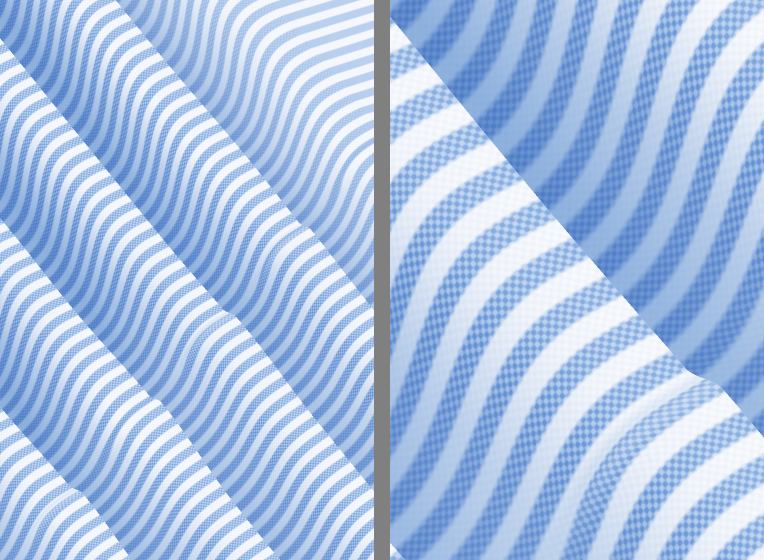
Left: the whole. Right: its middle third, enlarged.
A Shadertoy shader for this texture:

```glsl
// Striped woven cloth lying in soft diagonal folds. Each fold is a band with
// its own across/along coordinates; stripes are level lines of the along axis
// bent by the fold's S-shaped profile, with a checked weave and fold shading.

#define FOLD_SPACING 0.326   // vertical distance between fold edges
#define FOLD_OFFSET 0.065    // where the first edge meets the left side
#define FOLD_SLOPE 1.22      // steepness of the fold edges
#define STRIPE_STEP 0.0300   // stripe period measured along a fold
#define BLUE_SHARE 0.50      // part of the period that is blue
#define WEAVE_SIZE 0.0032    // size of one thread crossing
#define BEND 0.5             // strength of the stripe curvature
#define PUCKER 0.014         // outward jog of the edges at the seam
#define CREST_GLOW 0.2       // lightening of the fold crests

const vec3 WHITE_CLOTH = vec3(0.965, 0.975, 0.995);
const vec3 BLUE_THREAD = vec3(0.42, 0.60, 0.85);
const vec3 PALE_THREAD = vec3(0.73, 0.825, 0.94);
const vec3 SHADOW_TINT = vec3(0.72, 0.81, 0.92);

float hash(vec2 p) {
    vec3 q = fract(vec3(p.xyx) * 0.1031);
    q += dot(q, q.yzx + 33.33);
    return fract((q.x + q.y) * q.z);
}

float noise(vec2 p) {
    vec2 i = floor(p), f = fract(p);
    f = f * f * (3.0 - 2.0 * f);
    return mix(mix(hash(i), hash(i + vec2(1, 0)), f.x),
               mix(hash(i + vec2(0, 1)), hash(i + vec2(1, 1)), f.x), f.y);
}

// Alternating over/under threads, from 0 to 1
float weave(vec2 p) {
    vec2 wave = sin(p * 3.14159 / WEAVE_SIZE);
    return smoothstep(-0.7, 0.7, wave.x * wave.y);
}

vec3 cloth(vec2 p, float pixel) {
    float slant = length(vec2(1.0, FOLD_SLOPE));
    float down = 1.0 - p.y;

    // Fold coordinates: along the edge and across it
    float along = (p.x + FOLD_SLOPE * down) / slant;
    float across = down - FOLD_SLOPE * p.x - FOLD_OFFSET;
    across += 0.022 * (noise(p * 3.5 + 7.0) - 0.5);

    // Edges bulge outward just past the seam
    float pastSeam = along - 0.68 - 0.035 * across / FOLD_SPACING;
    across += PUCKER * smoothstep(0.0, 0.025, pastSeam)
                     * (1.0 - smoothstep(0.03, 0.25, pastSeam));

    // The upper right fold runs on flat, so its t may go below 0
    float band = max(floor(across / FOLD_SPACING), -2.0);
    float t = across / FOLD_SPACING - band;      // 0 at crest, 1 in the valley
    float side = max(t, 0.0);
    float width = FOLD_SPACING / slant;

    // Stripes flatten on the crest, steepen on the side, relax in the valley;
    // the folds open toward the lower right
    float opening = smoothstep(0.3, 0.95, along);
    float bend = BEND * mix(1.15, 0.42, opening);
    float profile = bend * (0.5 * side - sin(5.2 * side) / 5.2);
    profile -= 0.4 * min(t, 0.0);
    float fiber = along - width * profile + 0.006 * (noise(p * 6.0) - 0.5);

    // Seam: a shallow crease that follows the stripe direction
    float seam = fiber - 0.69 - 0.035 * band;
    float seamFade = 1.0 - smoothstep(0.3, 0.75, t);
    fiber += 0.005 * smoothstep(-0.008, 0.008, seam) * seamFade;

    // Stripe mask with borders that blur toward the valley
    float phase = fract(fiber / STRIPE_STEP + hash(vec2(band + 9.0, 3.0)));
    float stripeDist = (abs(phase - 0.5) - 0.5 * BLUE_SHARE) * STRIPE_STEP;
    float valley = smoothstep(0.3, 0.9, t);
    float soft = max(pixel, mix(0.0018, 0.003, valley));
    float blue = 1.0 - smoothstep(-soft, soft, stripeDist);

    // Weave, losing contrast in the out-of-focus valleys
    float corner = smoothstep(0.95, 1.6, p.x + p.y);
    float focus = mix(0.9, 0.5, valley) * (1.0 - 0.6 * corner);
    float thread = mix(0.5, weave(vec2(side * width, fiber)), focus);
    vec3 color = mix(WHITE_CLOTH * (0.975 + 0.03 * thread),
                     mix(BLUE_THREAD, PALE_THREAD, thread),
                     blue * (1.0 - 0.1 * valley));

    // Fold shading: cool valleys, deepest at the upper left
    float leftSide = 1.0 - smoothstep(0.0, 0.35, p.x);
    float shade = smoothstep(0.2, 0.8, t) + 0.35 * smoothstep(0.7, 1.0, t);
    shade *= mix(1.15, 0.75, opening) + 0.15 * leftSide - 0.4 * corner;
    shade += 0.3 * (noise(p * 4.0) - 0.5) * smoothstep(0.0, 0.4, t);
    color *= mix(vec3(1.0), SHADOW_TINT, clamp(shade, 0.0, 1.5));

    // Light spilling over the crests and the upper right corner
    float crest = 1.0 - smoothstep(0.0, 0.4, abs(t - 0.08));
    color = mix(color, WHITE_CLOTH, max(CREST_GLOW * crest, 0.4 * corner));

    // Dark line and light rim of the seam crease
    float groove = exp(-pow(seam / 0.004, 2.0));
    float ridge = exp(-pow((seam - 0.008) / 0.005, 2.0));
    color *= mix(vec3(1.0), SHADOW_TINT, 0.3 * groove * seamFade);
    return mix(color, WHITE_CLOTH, 0.2 * ridge * seamFade * step(0.0, t));
}

void mainImage(out vec4 fragColor, in vec2 fragCoord) {
    float pixel = 1.0 / iResolution.y;
    vec3 color = vec3(0.0);
    // Four samples smooth the overlapping fold edges
    for (int i = 0; i < 4; i++) {
        vec2 jitter = vec2(i % 2, i / 2) * 0.5 - 0.25;
        color += cloth((fragCoord + jitter) * pixel, pixel);
    }
    fragColor = vec4(color / 4.0, 1.0);
}
```
